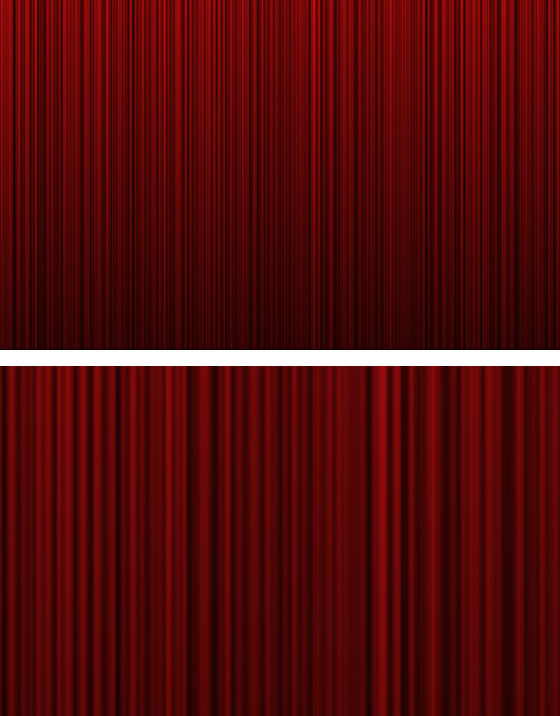
Top, the full canvas; bottom, a detail of the centre.
Reproduce this background procedurally as a Shadertoy shader.

```glsl
// Dark red curtain of fine vertical streaks, lit from above.

#define TOP_LIGHT 0.41
#define BOTTOM_LIGHT 0.155
#define FLOOR_LIGHT 0.025
#define STREAK_CONTRAST 0.92
#define FOLD_FREQ 9.0
#define BAND_FREQ 31.0
#define STREAK_FREQ 83.0
#define FINE_FREQ 147.0
#define THREAD_FREQ 95.0
#define THREAD_WIDTH 0.0016
#define THREAD_LIGHT 0.15
#define TINT vec3(1.0, 0.072, 0.07)

float hash(float cell, float seed) {
    uint h = uint(int(cell) + 4096) * 747796405u + uint(seed) * 2891336453u;
    h = ((h >> 16) ^ h) * 73244475u;
    h = ((h >> 16) ^ h) * 73244475u;
    h = (h >> 16) ^ h;
    return float(h & 65535u) / 65535.0;
}

// 1D gradient noise with quintic blending
float gradientNoise(float x, float seed) {
    float cell = floor(x);
    float f = x - cell;
    float blend = f * f * f * (f * (f * 6.0 - 15.0) + 10.0);
    float left = (hash(cell, seed) * 2.0 - 1.0) * f;
    float right = (hash(cell + 1.0, seed) * 2.0 - 1.0) * (f - 1.0);
    return mix(left, right, blend);
}

// One layer of streaks, faded out where it is finer than a pixel
float streaks(float x, float freq, float seed, float pixel) {
    float visible = 1.0 - smoothstep(0.6, 1.3, freq * pixel);
    return gradientNoise(x * freq + seed * 0.37, seed) * visible;
}

// Scattered thin bright threads
float threads(float x, float pixel) {
    float home = floor(x * THREAD_FREQ);
    float light = 0.0;
    for (int i = -1; i <= 1; i++) {
        float cell = home + float(i);
        float center = (cell + hash(cell, 11.0)) / THREAD_FREQ;
        float strength = smoothstep(0.55, 1.0, hash(cell, 12.0));
        float halfWidth = max(THREAD_WIDTH, 0.5 * pixel);
        float line = 1.0 - smoothstep(0.0, halfWidth + 0.5 * pixel, abs(x - center));
        light += line * strength * THREAD_WIDTH / halfWidth;
    }
    return min(light, 1.0) * THREAD_LIGHT;
}

void mainImage(out vec4 fragColor, in vec2 fragCoord) {
    vec2 p = fragCoord / iResolution.y;
    float pixel = 1.0 / iResolution.y;

    // Layered streaks, from broad folds to fine fibres
    float tone = 0.35 * streaks(p.x, FOLD_FREQ, 1.0, pixel)
               + 0.75 * streaks(p.x, BAND_FREQ, 2.0, pixel)
               + 1.6 * streaks(p.x, STREAK_FREQ, 3.0, pixel)
               + 1.9 * streaks(p.x, FINE_FREQ, 4.0, pixel);

    // Light falling off toward the hem, with softly limited highlights
    float light = mix(BOTTOM_LIGHT, TOP_LIGHT, p.y);
    float red = FLOOR_LIGHT + light * (1.0 + STREAK_CONTRAST * tanh(tone));
    red += threads(p.x, pixel) * mix(0.7, 1.0, p.y);

    // Thin shadow along the bottom edge
    red *= mix(0.3, 1.0, smoothstep(0.0, 0.006, p.y));

    fragColor = vec4(min(red, 0.85) * TINT, 1.0);
}
```
